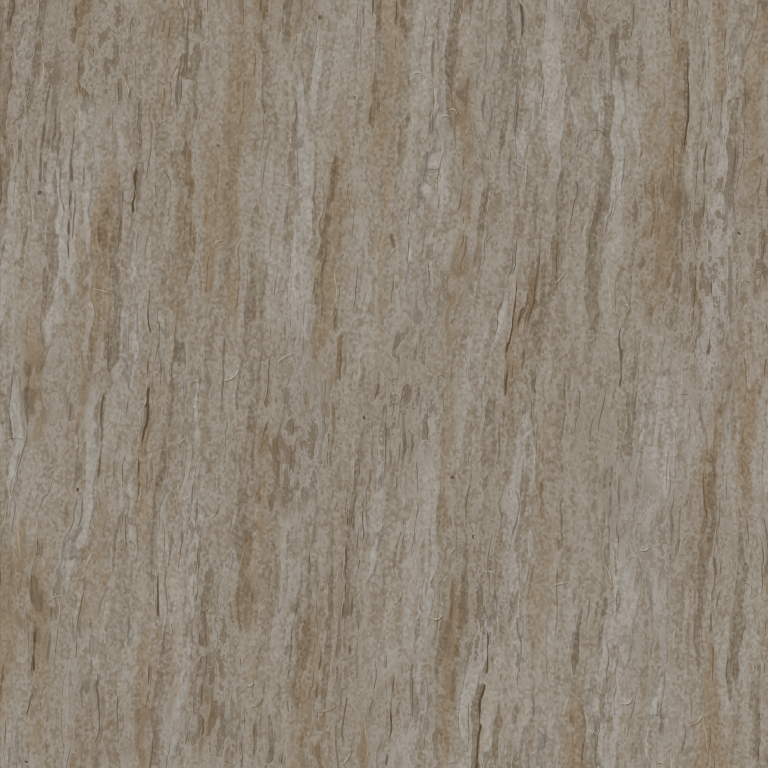
Write a Shadertoy shader that draws this texture.

```glsl
const vec3 BROWN = vec3(0.46, 0.39, 0.305);
const vec3 GREY = vec3(0.645, 0.625, 0.590);
const vec3 OCHRE = vec3(0.525, 0.435, 0.325);
const vec3 PALE = vec3(0.645, 0.630, 0.610);
const vec3 DIRT = vec3(0.39, 0.32, 0.235);
const vec3 CRACK = vec3(0.29, 0.225, 0.15);
const vec3 SPLINTER = vec3(0.76, 0.72, 0.64);

const float LEAN = 0.06;          // sideways drift of the grain per unit of height
const float BASE_TONE = 0.70;     // 0 = brown, 1 = grey
const float FIBRE_CONTRAST = 0.36;
const float GRIT_CONTRAST = 0.50;
const float OCHRE_AMOUNT = 0.50;
const float PALE_AMOUNT = 0.48;
const float DIRT_AMOUNT = 0.62;

vec3 hash3(vec2 p) {
    vec3 q = fract(p.xyx * vec3(0.1031, 0.1030, 0.0973));
    q += dot(q, q.yxz + 33.33);
    return fract((q.xxy + q.yzz) * q.zyx);
}

// Smooth cellular noise: random cell values blended by distance
float cells(vec2 p) {
    vec2 id = floor(p), f = fract(p);
    float sum = 0.0, total = 0.0;
    for (int y = -1; y <= 1; y++)
    for (int x = -1; x <= 1; x++) {
        vec2 o = vec2(x, y);
        vec3 h = hash3(id + o);
        vec2 d = o + h.xy - f;
        float w = exp(-6.0 * dot(d, d));
        sum += w * h.z;
        total += w;
    }
    return sum / total;
}

// Scattered tapered strokes; size is half width and half length
float strokes(vec2 p, vec2 grid, vec2 size, float spread, float bend, float density) {
    vec2 id = floor(p * grid);
    float aa = 0.7 / iResolution.y, cover = 0.0;
    for (int y = -1; y <= 1; y++)
    for (int x = -1; x <= 1; x++) {
        vec2 cell = id + vec2(x, y);
        vec3 place = hash3(cell + grid), shape = hash3(cell + grid.yx + 71.0);
        vec2 d = p - (cell + place.xy) / grid;
        float a = (shape.x - 0.5) * spread;
        d = mat2(cos(a), -sin(a), sin(a), cos(a)) * d;
        float t = d.y / (size.y * mix(0.35, 1.0, shape.y));
        float taper = sqrt(max(0.0, 1.0 - t * t));
        float edge = abs(d.x + bend * (shape.z - 0.5) * size.y * t * t) - size.x * taper;
        float mark = (1.0 - smoothstep(-aa, aa, edge)) * smoothstep(0.0, 0.5, taper);
        cover = max(cover, mark * step(place.z, density) * mix(0.45, 1.0, shape.z));
    }
    return cover;
}

void mainImage(out vec4 fragColor, in vec2 fragCoord) {
    vec2 p = fragCoord / iResolution.y;

    // Grain coordinates: leaning and gently wavy, with ragged fibres
    vec2 g = p;
    g.x -= LEAN * p.y + 0.025 * (cells(p * vec2(5.0, 2.0)) - 0.5);
    g.x += 0.0020 * sin(p.y * 23.0 + p.x * 31.0) + 0.001 * sin(p.y * 71.0 - p.x * 47.0);
    g.x += 0.004 * (cells(p * vec2(90.0, 45.0)) - 0.5);

    // Fibres from broad bands down to fine grit
    float broad = cells(g * vec2(28.0, 3.0)) - 0.5;
    float mid = cells(g * vec2(80.0, 6.0) + 13.0) - 0.5;
    float fine = cells(g * vec2(210.0, 16.0) + 37.0) - 0.5;
    float grit = cells(p * vec2(330.0, 270.0)) - 0.5;
    float flake = cells(g * vec2(130.0, 55.0) + 5.0) - 0.5;
    float tone = BASE_TONE + FIBRE_CONTRAST * (0.3 * broad + 0.6 * mid + fine);
    tone += GRIT_CONTRAST * grit + 0.24 * flake;
    vec3 col = mix(BROWN, GREY, clamp(tone, -0.1, 1.2));

    // Ochre stains along the grain
    float stain = cells(g * vec2(42.0, 4.0) + 91.0) + 0.35 * mid + 0.3 * flake + 0.2 * fine;
    vec3 ochre = OCHRE + 0.10 * grit + 0.06 * fine;
    col = mix(col, ochre, OCHRE_AMOUNT * smoothstep(0.58, 0.90, stain));

    // Pale weathered slivers with a dark rim
    float sliver = cells(g * vec2(30.0, 3.8) + 53.0) + 0.35 * mid + 0.3 * flake + 0.25 * fine;
    float pale = smoothstep(0.72, 0.84, sliver);
    float rim = smoothstep(0.66, 0.72, sliver) * (1.0 - pale);
    col = mix(col, PALE + 0.12 * grit + 0.08 * fine, PALE_AMOUNT * pale);
    col *= 1.0 - 0.14 * rim * smoothstep(-0.1, 0.2, fine);

    // Speckled dirt in patches and thin streaks
    float patches = smoothstep(0.48, 0.82, cells(p * vec2(12.0, 7.0) + 27.0));
    float broken = smoothstep(0.02, 0.36, 0.6 * flake + 0.4 * mid + 0.5 * fine + 0.6 * grit);
    float streak = smoothstep(0.74, 0.98, cells(g * vec2(75.0, 5.0) + 7.0) + 0.4 * fine + 0.3 * flake);
    vec3 dirt = DIRT + 0.10 * grit;
    col = mix(col, dirt, DIRT_AMOUNT * max(broken * mix(0.15, 1.0, patches), 0.75 * streak));

    // Cracks, hairlines and pits
    float crack = strokes(g, vec2(17.0, 5.0), vec2(0.0016, 0.15), 0.06, 0.05, 0.36);
    float hairline = strokes(g, vec2(52.0, 15.0), vec2(0.0008, 0.055), 0.12, 0.1, 0.45);
    float pit = strokes(p, vec2(11.0), vec2(0.0025, 0.0035), 3.0, 0.0, 0.14);
    float wear = smoothstep(-0.30, 0.20, flake + 0.5 * fine);
    col = mix(col, CRACK, max(max(0.75 * crack, 0.5 * hairline) * wear, 0.7 * pit));

    // Curled splinters, each with a small shadow
    vec2 drop = vec2(0.0016, -0.0018);
    vec2 curlGrid = vec2(24.0, 22.0), curlSize = vec2(0.0009, 0.015);
    float shade = strokes(p - drop, curlGrid, curlSize, 3.0, 0.7, 0.15);
    float curl = strokes(p, curlGrid, curlSize, 3.0, 0.7, 0.15);
    float sliverLine = strokes(g, vec2(26.0, 13.0), vec2(0.0008, 0.04), 0.4, 0.2, 0.26);
    col = mix(col, CRACK, 0.35 * shade);
    col = mix(col, SPLINTER, max(0.7 * curl, 0.5 * sliverLine) * wear);

    fragColor = vec4(clamp(col, 0.0, 1.0), 1.0);
}
```
